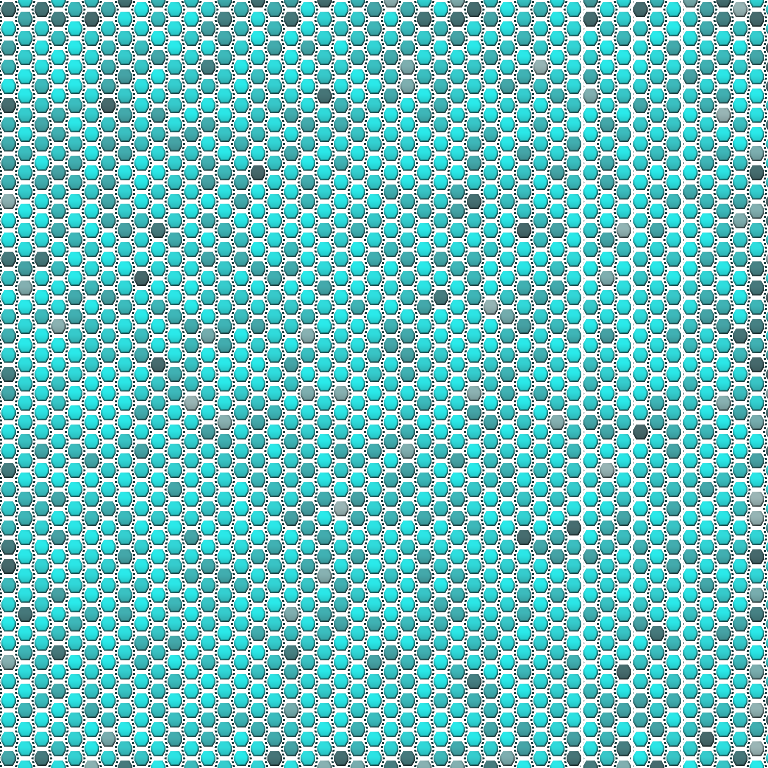
This pattern is drawn by a WebGL 2 fragment shader. Its source:

```glsl
#version 300 es
precision highp float;

uniform vec2 u_resolution;
out vec4 fragColor;

// Lattice, in units of one row height
const float ROWS = 40.0;
const float COLUMN_STEP = 0.8660254;
const float FIRST_COLUMN_X = 0.448;
const float LAST_COLUMN = 45.0;

// Tile shape
const float TILE_INRADIUS = 0.388;
const float TILE_HALF_WIDTH = 0.378;
const float RIM_WIDTH = 0.12;
const float RIM_DARKNESS = 0.75;
const float EDGE_SOFTNESS = 0.7;

// Dotted borders between columns
const float DOTS_PER_ROW = 5.0;
const vec2 DOT_HALF_SIZE = vec2(0.054, 0.050);
const float ZIGZAG = 0.055;

// Plain seams that cover some of the borders
const float FIRST_SEAM = 34.0;
const float LAST_SEAM = 40.0;
const float SEAM_STEP = 3.0;
const float SEAM_HALF_WIDTH = 0.075;

// Share of odd tiles, inside and along the canvas border
const float ODD_SHARE = 0.035;
const float BORDER_ODD_SHARE = 0.33;
const float PALE_SHARE = 0.4;
const float WEAR_POWER = 2.0;

const vec3 GROUT = vec3(1.0);
const vec3 FRESH_CYAN = vec3(0.16, 0.90, 0.90);
const vec3 WORN_TEAL = vec3(0.27, 0.62, 0.63);
const vec3 DARK_SLATE = vec3(0.27, 0.40, 0.41);
const vec3 PALE_GREY = vec3(0.60, 0.70, 0.70);
const vec3 DOT_COLOR = vec3(0.04, 0.18, 0.19);

float hash(vec2 cell, uint salt) {
  uvec2 v = uvec2(ivec2(cell) + 64);
  uint h = v.x * 747796405u + v.y * 2891336453u + salt * 277803737u;
  h = (h ^ (h >> 16u)) * 2246822519u;
  h = (h ^ (h >> 13u)) * 3266489917u;
  h ^= h >> 16u;
  return float(h >> 8u) / 16777216.0;
}

// Even columns are centered half a row up
float columnShift(float column) {
  return 0.5 - 0.5 * mod(column, 2.0);
}

float coverage(float distance, float pixel) {
  return clamp(0.5 - distance / (pixel * EDGE_SOFTNESS), 0.0, 1.0);
}

// Flat-topped hexagon with its side corners cut
float tileDistance(vec2 q) {
  q = abs(q);
  float hexagon = max(q.y, dot(q, vec2(0.8660254, 0.5))) - TILE_INRADIUS;
  return max(hexagon, q.x - TILE_HALF_WIDTH);
}

vec3 tileColor(vec2 cell) {
  float wear = pow(hash(cell, 1u), WEAR_POWER);
  vec3 color = mix(FRESH_CYAN, WORN_TEAL, wear);
  bool border = cell.x < 0.5 || cell.x > LAST_COLUMN - 0.5
             || cell.y < 0.5 || cell.y > ROWS - 1.5;
  float oddShare = border ? BORDER_ODD_SHARE : ODD_SHARE;
  if (hash(cell, 2u) < oddShare) {
    vec3 odd = hash(cell, 3u) < PALE_SHARE ? PALE_GREY : DARK_SLATE;
    color = mix(odd, WORN_TEAL, 0.5 * hash(cell, 4u));
  }
  return color;
}

// Darkens the tile downward and along its lower right rim
float tileShade(vec2 q, float distance) {
  float slope = mix(0.90, 1.02, smoothstep(-0.35, 0.15, q.y));
  float rim = smoothstep(-RIM_WIDTH, 0.0, distance);
  float facing = 0.5 + 0.5 * dot(q / max(length(q), 0.001), vec2(0.4, -0.91));
  return slope * (1.0 - RIM_DARKNESS * rim * facing);
}

// Dots on a zigzag line, with plain strips over the seams
float borderDots(vec2 p, float pixel) {
  float leftColumn = floor(p.x / COLUMN_STEP);
  float middleX = (leftColumn + 0.5) * COLUMN_STEP;
  float rowOffset = abs(fract(p.y - columnShift(leftColumn) + 0.5) - 0.5);
  float lineX = middleX + ZIGZAG * (1.0 - 4.0 * rowOffset);
  vec2 away = vec2(abs(p.x - lineX),
                   abs(fract(p.y * DOTS_PER_ROW) - 0.5) / DOTS_PER_ROW);
  vec2 edge = away - DOT_HALF_SIZE;
  float dots = coverage(edge.x, pixel) * coverage(edge.y, pixel);

  float fromSeam = leftColumn - FIRST_SEAM;
  bool seam = fromSeam >= 0.0 && leftColumn <= LAST_SEAM
           && mod(fromSeam, SEAM_STEP) < 0.5;
  float strip = coverage(abs(p.x - middleX) - SEAM_HALF_WIDTH, pixel);
  return seam ? dots * (1.0 - strip) : dots;
}

void main() {
  float pixel = ROWS / u_resolution.y;
  vec2 p = gl_FragCoord.xy * pixel - vec2(FIRST_COLUMN_X, 0.0);

  // Nearest tile
  float column = floor(p.x / COLUMN_STEP + 0.5);
  float shift = columnShift(column);
  float row = floor(p.y - shift + 0.5);
  vec2 q = p - vec2(column * COLUMN_STEP, row + shift);

  // Grout, dots, then tiles
  float distance = tileDistance(q);
  vec3 color = mix(GROUT, DOT_COLOR, borderDots(p, pixel));
  vec3 tile = tileColor(vec2(column, row)) * tileShade(q, distance);
  color = mix(color, tile, coverage(distance, pixel));
  fragColor = vec4(color, 1.0);
}
```
